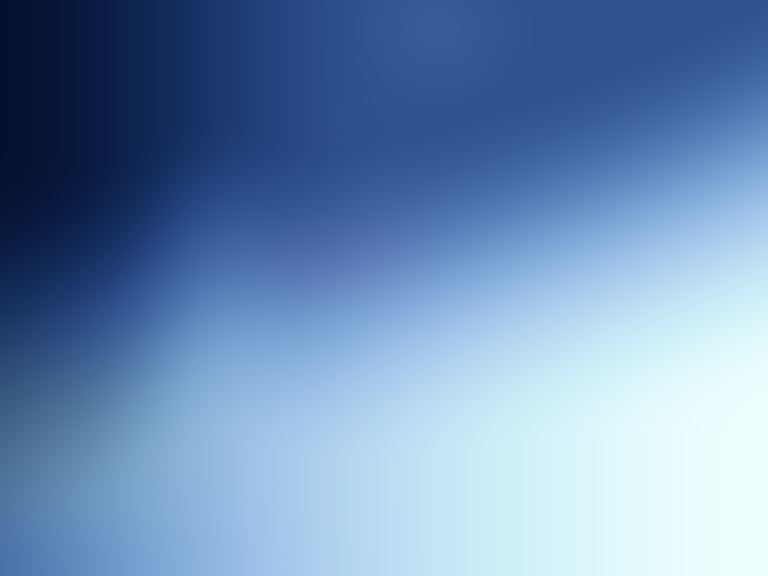
Reproduce this background procedurally as a Shadertoy shader.

```glsl
// Soft blue sky blur: dark navy upper left, icy white lower right.
// A scalar tone field rises through a curved horizon, gains a few soft
// glows, and is coloured by a smooth spline ramp from navy to white.

const int STOPS = 9;
const vec3 RAMP[STOPS] = vec3[STOPS](
    vec3(0.004, 0.042, 0.155),  // night navy
    vec3(0.065, 0.162, 0.350),
    vec3(0.176, 0.312, 0.565),  // deep blue
    vec3(0.314, 0.468, 0.695),
    vec3(0.470, 0.640, 0.832),  // sky blue
    vec3(0.635, 0.770, 0.920),
    vec3(0.745, 0.882, 0.953),  // pale cyan
    vec3(0.845, 0.965, 0.982),
    vec3(0.950, 1.000, 1.000)); // ice white

const float TOP_TONE = 2.05;                    // tone reached along the top
const vec3 BOTTOM_TONE = vec3(3.05, 6.1, -1.0); // quadratic along the bottom
const float HORIZON_LEFT = 0.40;
const float HORIZON_RISE = 0.23;
const float HORIZON_BUMP = 0.075;
const float HORIZON_SOFTNESS = 0.29;
const vec3 GREY_TINT = vec3(0.015, 0.005, -0.095);
const vec3 VIOLET_TINT = vec3(0.020, -0.018, -0.005);

// Gaussian spot with separate horizontal and vertical radii
float glow(vec2 p, vec2 center, vec2 radius) {
    vec2 d = (p - center) / radius;
    return exp(-dot(d, d));
}

// Quadratic B-spline through the colour stops, held at both ends
vec3 rampColor(float tone) {
    vec3 color = vec3(0.0);
    for (int i = -1; i <= STOPS; i++) {
        float d = abs(tone - float(i));
        float outer = max(1.5 - d, 0.0);
        float weight = d < 0.5 ? 0.75 - d * d : 0.5 * outer * outer;
        color += weight * RAMP[clamp(i, 0, STOPS - 1)];
    }
    return color;
}

// Tone from 0 (navy) to 8 (white)
float toneField(vec2 p) {
    float top = TOP_TONE * smoothstep(-0.08, 0.52, p.x);
    float bottom = dot(BOTTOM_TONE, vec3(1.0, p.x, p.x * p.x));

    // Curved horizon with a rounded shoulder on the left
    float shoulder = (p.x - 0.27) / 0.10;
    float horizon = HORIZON_LEFT + HORIZON_RISE * pow(max(p.x, 0.0), 1.5)
                  + HORIZON_BUMP * exp(-shoulder * shoulder);
    float offCenter = p.x - 0.4;
    float softness = HORIZON_SOFTNESS + 0.3 * offCenter * offCenter;
    float light = smoothstep(horizon + softness, horizon - softness, p.y);
    float tone = mix(top, bottom, light);

    // Local light and shade
    tone += 0.25 * glow(p, vec2(0.57, 0.95), vec2(0.08, 0.10));
    tone -= 0.25 * glow(p, vec2(0.00, 0.00), vec2(0.30, 0.12));
    return clamp(tone, 0.0, float(STOPS - 1));
}

void mainImage(out vec4 fragColor, in vec2 fragCoord) {
    vec2 p = fragCoord / iResolution.xy;
    vec3 color = rampColor(toneField(p));

    // Muted lower left and a faint violet haze near the middle
    color += GREY_TINT * glow(p, vec2(0.0, 0.26), vec2(0.22, 0.17));
    color += VIOLET_TINT * glow(p, vec2(0.45, 0.55), vec2(0.12, 0.08));

    fragColor = vec4(clamp(color, 0.0, 1.0), 1.0);
}
```
